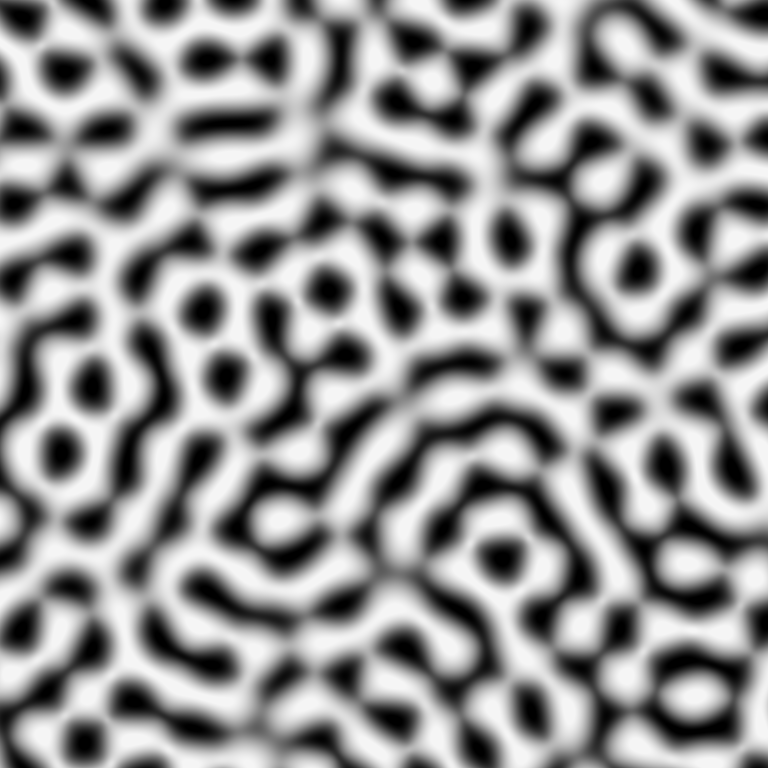
Reproduce this pattern procedurally as a WebGL 2 fragment shader.

```glsl
#version 300 es
precision highp float;
// Draws a soft black and white labyrinth of dots and short worms, like a reaction-diffusion pattern.

uniform vec2 u_resolution;
out vec4 fragColor;

const float TAU = 6.2831853;
const int WAVES = 36;

float hash(float n) {
    return fract(sin(n * 127.1 + 3.7) * 4375.85);
}

// Layered sines of nearly one wavelength in all directions.
// Returns the height in x and its slope, per radian of phase, in yz.
vec3 waveField(vec2 p) {
    vec3 sum = vec3(0.0);
    for (int i = 0; i < WAVES; i++) {
        float id = float(i);
        float angle = 0.5 * TAU * (id + hash(id)) / float(WAVES);
        vec2 direction = vec2(cos(angle), sin(angle));
        float frequency = 12.3 * mix(0.95, 1.05, hash(id + 51.3));
        float phase = TAU * (frequency * dot(direction, p) + hash(id + 97.9));
        sum += vec3(cos(phase), -sin(phase) * direction);
    }
    return sum * sqrt(2.0 / float(WAVES));
}

void main() {
    vec2 p = gl_FragCoord.xy / min(u_resolution.x, u_resolution.y);
    vec3 field = waveField(p);

    // Raise the field so that light areas join and dark ones break up.
    float height = field.x + 0.33;

    // Divide by the local amplitude to even out width and contrast.
    float slope2 = dot(field.yz, field.yz);
    float ridge = height * inversesqrt(height * height + 1.2 * slope2 + 0.3);

    float grey = clamp(0.48 + 0.53 * ridge, 0.0, 0.96);
    fragColor = vec4(vec3(grey), 1.0);
}
```
